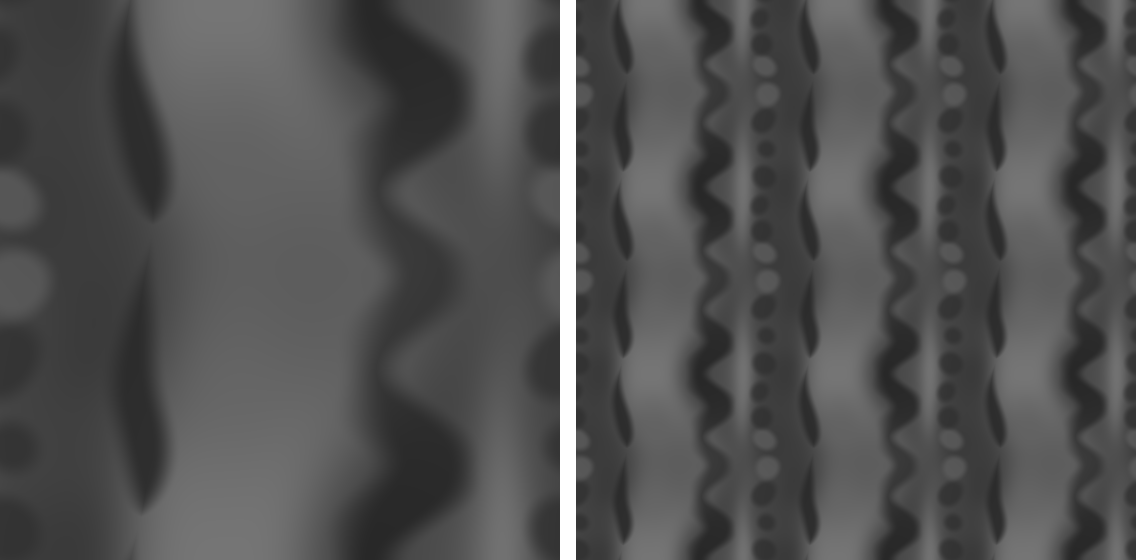
Left: one tile. Right: repeated 3 by 3.
Give the GLSL for this texture, as a WebGL 1 fragment shader.

```glsl
precision highp float;
uniform vec2 u_resolution;

const float TAU = 6.2831853;

float hash(vec2 p) {
  vec3 q = fract(vec3(p.xyx) * 0.1031);
  q += dot(q, q.yzx + 33.33);
  return fract((q.x + q.y) * q.z);
}

// Value noise that repeats after the given whole number of cells
float wrapNoise(vec2 uv, float cells, float seed) {
  vec2 p = uv * cells;
  vec2 cell = floor(p);
  vec2 f = p - cell;
  f = f * f * f * (f * (f * 6.0 - 15.0) + 10.0);
  vec2 a = mod(cell, cells) + seed;
  vec2 b = mod(cell + 1.0, cells) + seed;
  return mix(mix(hash(a), hash(vec2(b.x, a.y)), f.x),
             mix(hash(vec2(a.x, b.y)), hash(b), f.x), f.y);
}

// Shortest signed offset on the repeating unit tile
float wrapped(float d) { return fract(d + 0.5) - 0.5; }
vec2 wrapped(vec2 d) { return fract(d + 0.5) - 0.5; }

float bump(float d, float width) {
  float t = d / width;
  return exp(-t * t);
}

// Broad pale bands running upward
float bands(vec2 p) {
  float swing = cos(TAU * p.y);
  float t = wrapped(p.x - 0.46 + 0.06 * swing) / (0.22 - 0.04 * swing);
  float wide = exp(-t * t * t * t) * (0.175 + 0.05 * swing);
  float halo = 0.055 * bump(wrapped(p.x - 0.84), 0.17);
  float narrow = bump(wrapped(p.x - 0.9), 0.06) * (0.09 + 0.07 * swing);
  return 0.232 + wide + halo + narrow;
}

// Tapering drops with a blunt lower end
float drops(vec2 p) {
  float t = fract(2.0 * p.y - 0.17);
  float radius = 0.185 * sqrt(t) * (1.0 - t) - 0.03;
  float axis = 0.25 + 0.02 * cos(2.0 * TAU * (p.y - 0.17));
  return smoothstep(-0.026, 0.026, radius - abs(wrapped(p.x - axis)));
}

// Continuous winding channel of varying thickness
float channel(vec2 p) {
  float turn = 3.0 * TAU * p.y;
  float slope = 0.85 * sin(turn);
  float d = abs(wrapped(p.x - 0.71 + 0.045 * cos(turn)));
  d /= sqrt(1.0 + slope * slope);
  float radius = 0.048 + 0.01 * cos(TAU * p.y) - 0.02 * cos(turn);
  return smoothstep(-0.035, 0.035, radius - d);
}

void main() {
  vec2 uv = gl_FragCoord.xy / u_resolution;
  vec2 bend = vec2(wrapNoise(uv, 4.0, 3.0), wrapNoise(uv, 4.0, 19.0)) - 0.5;
  vec2 p = uv + 0.045 * bend;

  float grey = bands(p);
  grey += 0.04 * (wrapNoise(uv, 5.0, 41.0) - 0.5);

  // Column of round spots, two pale and the rest dark
  for (int i = 0; i < 7; i++) {
    float k = float(i);
    vec2 rnd = vec2(hash(vec2(k, 7.0)), hash(vec2(k, 13.0)));
    vec2 center = vec2(0.1 * rnd.x - 0.05, (k + 0.3 + 0.4 * rnd.y) / 7.0);
    float radius = 0.042 + 0.025 * hash(vec2(k, 29.0));
    float spot = smoothstep(0.022, -0.022, length(wrapped(p - center)) - radius);
    float pale = step(2.5, k) * step(k, 4.5) * step(0.5, abs(k - 3.0) + 0.6);
    pale *= 1.0 - step(4.5, k);
    grey = mix(grey, mix(0.185, 0.37, pale), 0.75 * spot);
  }

  grey = mix(grey, 0.165, 0.92 * drops(p));
  grey = mix(grey, 0.15, (0.78 + 0.16 * cos(TAU * p.y)) * channel(p));

  gl_FragColor = vec4(vec3(grey), 1.0);
}
```
